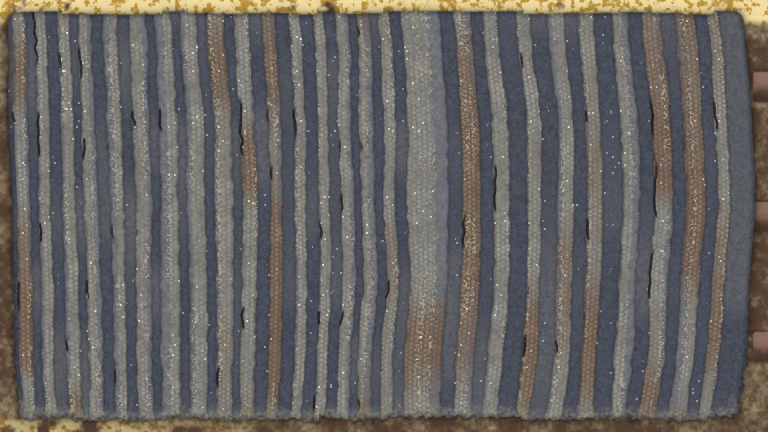
This texture is drawn by a WebGL 2 fragment shader. Its source:

```glsl
#version 300 es
precision highp float;
// A bundle of worn rubber strips standing side by side in front of rusty, painted metal.
// A bowed coordinate is turned into a strip index; each index gives one dark rib, one
// smooth face and one knurled band, with hashed widths, rust, frayed fibres and cracks.

#define WIDTH 768.0        // canvas width in working units
#define LEFT_PITCH 24.25   // rib spacing in the left half
#define GAP_PITCH 51.0     // the single wide band
#define RIGHT_PITCH 32.0   // rib spacing in the right half
#define GAP_X 403.0        // where the wide band starts
#define LEAN 14.0          // drift of the left side from top to bottom
#define BOW 18.0           // bulge of the right side
#define BEAD 4.8           // size of the knurling
#define AA 1.1             // edge softness

uniform vec2 u_resolution;
out vec4 fragColor;

const vec3 DARK = vec3(0.29, 0.305, 0.35);
const vec3 GREY = vec3(0.43, 0.435, 0.455);
const vec3 PALE = vec3(0.525, 0.52, 0.495);
const vec3 FIBRE = vec3(0.67, 0.64, 0.55);
const vec3 RUST = vec3(0.42, 0.32, 0.25);
const vec3 TAN = vec3(0.72, 0.65, 0.51);
const vec3 CREAM = vec3(0.95, 0.87, 0.63);
const vec3 MUSTARD = vec3(0.74, 0.58, 0.25);

float hash(vec2 p) {
  vec3 q = fract(p.xyx * vec3(0.1031, 0.1030, 0.0973));
  q += dot(q, q.yzx + 33.33);
  return fract((q.x + q.y) * q.z);
}

float noise(vec2 p) {
  vec2 i = floor(p), f = fract(p);
  f = f * f * (3.0 - 2.0 * f);
  return mix(mix(hash(i), hash(i + vec2(1, 0)), f.x),
             mix(hash(i + vec2(0, 1)), hash(i + vec2(1, 1)), f.x), f.y);
}

float fbm(vec2 p) {
  float sum = 0.0, amp = 0.5;
  for (int i = 0; i < 4; i++) {
    sum += amp * noise(p);
    p = p * 2.03 + 17.0;
    amp *= 0.5;
  }
  return sum / 0.9375;
}

float roundBox(vec2 p, vec2 halfSize, float radius) {
  vec2 q = abs(p) - halfSize + radius;
  return length(max(q, 0.0)) + min(max(q.x, q.y), 0.0) - radius;
}

// Whole values fall on the centres of the dark ribs.
float stripIndex(float x) {
  float left = (x + 7.0 * sin(x * 0.0157) - 15.0) / LEFT_PITCH;
  float gap = 16.0 + (x - GAP_X) / GAP_PITCH;
  float right = 17.0 + (x - GAP_X - GAP_PITCH) / RIGHT_PITCH;
  return min(left, max(gap, right));
}

vec3 metal(vec2 p, float height) {
  float coarse = fbm(p * 0.045), fine = fbm(p * 0.22 + 40.0);
  vec3 color = mix(RUST * 0.8, TAN * 0.85, smoothstep(0.35, 0.85, coarse * 0.6 + fine * 0.4));
  // flaking paint along the top, a little more at the lower left
  vec3 paint = mix(MUSTARD, CREAM, smoothstep(0.3, 0.55, fine));
  float top = smoothstep(height - 28.0, height - 18.0, p.y);
  float low = (1.0 - smoothstep(8.0, 18.0, p.y)) * (1.0 - smoothstep(60.0, 330.0, p.x)) * 0.6;
  color = mix(color, paint, max(top, low) * smoothstep(0.25, 0.42, coarse + p.x / WIDTH * 0.2));
  // evenly spaced bolt heads on the right
  float row = (fract((p.y - 20.0) / 130.0) - 0.5) * 130.0;
  float bolt = roundBox(vec2(p.x - 762.0, row), vec2(9.0, 15.0), 3.0);
  vec3 head = mix(RUST * 0.65, vec3(0.55, 0.43, 0.38), smoothstep(-8.0, 10.0, row + fine * 8.0));
  return mix(color * (0.75 + 0.25 * smoothstep(0.0, 5.0, abs(bolt))), head, smoothstep(AA, -AA, bolt));
}

vec3 rubber(vec2 p, float x) {
  float k = stripIndex(x), rib = floor(k + 0.5), band = floor(k);
  float pitch = k < 16.0 ? LEFT_PITCH : k < 17.0 ? GAP_PITCH : RIGHT_PITCH;
  float d = (k - rib) * pitch;
  float grain = fbm(p * 0.28), speck = noise(p * 0.65);

  // smooth face on one side of the band, knurling on the other
  float u = fract(k);
  if (hash(vec2(band, 3.0)) < 0.4) u = 1.0 - u;
  float split = (u - mix(0.3, 0.52, hash(vec2(band, 8.0)))) * pitch + (grain - 0.5) * 4.0;
  float knurl = smoothstep(-AA, AA, split);
  vec2 cell = vec2(x, p.y) / BEAD;
  cell.y += 0.5 * mod(floor(cell.x), 2.0);
  float bead = smoothstep(0.6, 0.15, length(fract(cell) - 0.5));
  vec3 face = GREY * (0.9 + 0.22 * grain);
  vec3 tread = PALE * (0.8 + 0.22 * bead * noise(p * 0.05 + 9.0) + 0.22 * grain);
  vec3 color = mix(face, tread, knurl);

  // rust stains run along chosen bands
  float stain = smoothstep(0.5, 0.78, noise(vec2(band * 5.3, p.y * 0.011)) * 0.75 + grain * 0.3);
  color = mix(color, RUST * (0.9 + 0.3 * bead), stain * 0.65 * step(0.4, hash(vec2(band, 21.0))));

  // dark ribs with worn patches
  float halfWidth = (rib < 17.0 ? 5.2 : 7.6) * mix(0.75, 1.25, hash(vec2(rib, 5.0)));
  if (rib > 25.0) halfWidth = 13.0;
  float edge = abs(d) - halfWidth + (noise(p * 0.13) - 0.5) * 2.5;
  float wear = smoothstep(0.15, 0.55, noise(vec2(rib * 7.7, p.y * 0.014)) + 0.3 * (grain - 0.4));
  vec3 ribColor = mix(GREY * 0.9, DARK, 0.3 + 0.7 * wear) * (0.86 + 0.26 * grain);
  color = mix(color, ribColor, smoothstep(AA, -AA, edge));
  color *= 1.0 - 0.16 * exp(-edge * edge * 0.35);

  // frayed fibres beside the knurling and along the middle of the wide band
  float fray = exp(-split * split * 0.12) * smoothstep(0.0, 2.0, edge);
  if (rib > 15.0 && rib < 18.0) fray = max(fray, exp(-pow((u - 0.6) * pitch, 2.0) * 0.1));
  float tuft = smoothstep(0.52, 0.8, speck) * smoothstep(0.3, 0.6, noise(vec2(band * 9.1, p.y * 0.03)));
  color = mix(color, FIBRE, fray * tuft * 0.85);

  // narrow open cracks on one flank of a rib
  float flank = d - halfWidth - 1.0 + (noise(vec2(rib, p.y * 0.12)) - 0.5) * 3.0;
  float crack = smoothstep(0.74, 0.84, noise(vec2(rib * 3.1 + 2.0, p.y * 0.035)));
  color = mix(color, vec3(0.12, 0.12, 0.13), crack * smoothstep(1.9, 0.6, abs(flank)) * 0.85);
  return color + (speck - 0.5) * 0.05 + 0.3 * smoothstep(0.985, 1.0, hash(floor(p / 2.0))) * knurl;
}

void main() {
  vec2 p = gl_FragCoord.xy * WIDTH / u_resolution.x;
  float height = WIDTH * u_resolution.y / u_resolution.x;
  float t = 1.0 - p.y / height;

  // lean on the left blends into a bulge on the right
  float bulge = BOW * (4.0 * t * (1.0 - t) - 1.0) - 8.0 * (t - 0.5);
  float x = p.x - mix(LEAN * (t - 0.5), bulge, p.x / WIDTH);
  x += (noise(vec2(p.x * 0.02, p.y * 0.013)) - 0.5) * 5.0;

  // ragged outline, with each strip cut to a slightly different length
  float cut = (hash(vec2(floor(stripIndex(x) + 0.5), 14.0)) - 0.5) * 4.0;
  float block = roundBox(vec2(x - 383.0, p.y - 0.5 * height + cut), vec2(371.0, 203.0), 9.0);
  block += (noise(p * 0.3) - 0.5) * 4.0 * smoothstep(0.4, 0.9, t);

  vec3 back = metal(p, height) * (1.0 - 0.45 * exp(-max(block, 0.0) * 0.3));
  vec3 front = rubber(p, x);
  float fringe = smoothstep(-16.0, -2.0, block) * smoothstep(0.9, 0.95, t);
  front = mix(front, mix(GREY * 0.8, FIBRE, noise(p * 0.45)), fringe * 0.6);
  front *= 1.0 - 0.25 * smoothstep(-6.0, 0.0, block);
  fragColor = vec4(mix(back, front, smoothstep(AA, -AA, block)), 1.0);
}
```
